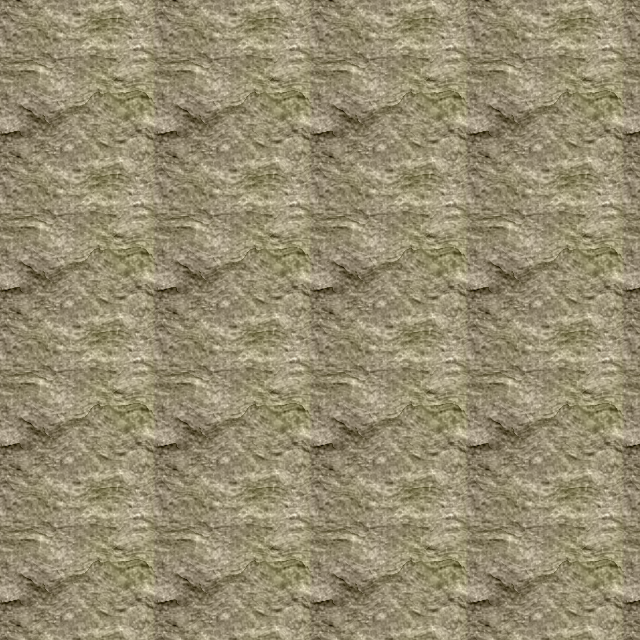
Give the GLSL for this texture, as a WebGL 1 fragment shader.

```glsl
precision highp float;
uniform vec2 u_resolution;

const float REPEATS = 4.096;
const vec3 STONE = vec3(0.600, 0.560, 0.458);
const vec3 MOSS_TINT = vec3(-0.020, -0.004, -0.050);
const vec3 GREY_TINT = vec3(0.000, -0.006, 0.016);
const vec2 LIGHT_FALL = vec2(-0.42, 0.91);
const vec2 BASE_CELLS = vec2(4.0, 6.0);
const float RELIEF = 0.027;
const float RELIEF_STEP = 0.006;
const float GRAIN = 0.31;
const float LEDGE_DARK = 0.27;
const float CHIP_DARK = 0.15;
const float SEAM_WIDTH = 0.025;

float hash(vec2 p) {
  return fract(sin(dot(p, vec2(127.1, 311.7))) * 43758.5);
}

// Value noise that wraps around the unit tile
float noise(vec2 p, vec2 cells) {
  p *= cells;
  vec2 i = floor(p);
  vec2 f = p - i;
  f *= f * (3.0 - 2.0 * f);
  vec2 a = mod(i, cells);
  vec2 b = mod(i + 1.0, cells);
  return mix(mix(hash(a), hash(vec2(b.x, a.y)), f.x),
             mix(hash(vec2(a.x, b.y)), hash(b), f.x), f.y);
}

vec2 warp(vec2 p, vec2 cells, float amount) {
  return p + amount * (vec2(noise(p + 0.21, cells), noise(p + 0.67, cells)) - 0.5);
}

// Creased large forms that turn into fine roughness
float rockHeight(vec2 p) {
  float height = 0.0;
  float amplitude = 0.5;
  vec2 cells = BASE_CELLS;
  for (int i = 0; i < 5; i++) {
    float n = noise(p + 0.37 * float(i), cells);
    height += amplitude * mix(n, abs(2.0 * n - 1.0), 0.35);
    amplitude *= 0.56;
    cells *= 2.0;
  }
  return height;
}

// Sloping edge: pale lip above, shadow fading below
float ledge(vec2 p, vec2 middle, vec2 halfSpan, float depth) {
  vec2 d = fract(p - middle + 0.5) - 0.5;
  float along = d.x / halfSpan.x;
  float below = d.y - halfSpan.y * along;
  float ends = 1.0 - smoothstep(0.2, 1.0, abs(along));
  float edge = smoothstep(-0.006, 0.006, below);
  return ends * mix(-0.3, 1.0, edge) * exp(-abs(below) / depth);
}

// Many small broken edges, leaning down to the right
float chips(vec2 p) {
  float sum = 0.0;
  for (int i = 0; i < 22; i++) {
    float k = float(i) + 1.0;
    vec2 middle = vec2(hash(vec2(k, 3.0)), hash(vec2(k, 8.0)));
    vec2 span = vec2(mix(0.05, 0.13, hash(vec2(k, 5.0))), mix(-0.03, 0.07, hash(vec2(k, 6.0))));
    sum += ledge(p, middle, span, 0.018);
  }
  return sum;
}

float patchAt(vec2 p, vec2 center, vec2 radius) {
  vec2 d = (fract(p - center + 0.5) - 0.5) / radius;
  return exp(-dot(d, d));
}

void main() {
  vec2 uv = gl_FragCoord.xy / u_resolution;
  vec2 tile = fract(vec2(uv.x, 1.0 - uv.y) * REPEATS);
  vec2 p = warp(tile, vec2(7.0), 0.07);
  vec2 jagged = warp(warp(p, vec2(17.0), 0.05), vec2(39.0), 0.025);

  // Slopes lit from above
  vec2 stepDown = LIGHT_FALL * RELIEF_STEP;
  float slope = (rockHeight(p + stepDown) - rockHeight(p - stepDown)) / (2.0 * RELIEF_STEP);
  float tone = RELIEF * clamp(slope, -8.0, 7.0);

  // Broken ledges
  float shadow = 1.7 * ledge(jagged, vec2(0.07, 0.845), vec2(0.13, -0.005), 0.02);
  shadow += ledge(jagged, vec2(0.70, 0.12), vec2(0.16, -0.03), 0.025);
  shadow += 0.9 * ledge(jagged, vec2(0.63, 0.63), vec2(0.17, -0.06), 0.025);
  shadow += ledge(jagged, vec2(0.86, 0.63), vec2(0.18, 0.06), 0.04);
  shadow += ledge(jagged, vec2(0.22, 0.72), vec2(0.16, 0.10), 0.04);
  shadow += 0.6 * ledge(jagged, vec2(0.22, 0.39), vec2(0.28, 0.02), 0.03);
  tone -= LEDGE_DARK * shadow + CHIP_DARK * chips(jagged);

  // Pale weathered patches and a tone that breaks at the side seam
  float pale = patchAt(p, vec2(0.36, 0.54), vec2(0.10)) + patchAt(p, vec2(0.92, 0.25), vec2(0.08, 0.16))
    + patchAt(p, vec2(0.78, 0.01), vec2(0.22, 0.05));
  float side = tile.x - smoothstep(1.0 - SEAM_WIDTH, 1.0, tile.x);
  tone += 0.07 * pale + 0.07 * (side - 0.5) + 0.08 * (noise(p, vec2(5.0, 7.0)) - 0.5);

  // Mineral grain and light flecks
  float grain = 0.65 * noise(tile, vec2(79.0)) + 0.35 * noise(tile + 0.3, vec2(43.0));
  tone += GRAIN * (grain - 0.5) + 0.12 * smoothstep(0.8, 0.98, noise(tile + 0.6, vec2(57.0)));

  // Moss on the right and in the hollows, bare grey on the left
  float moss = 0.5 * noise(jagged + 0.15, vec2(5.0, 6.0)) + 0.4 * side + 0.35 * max(shadow, 0.0);
  moss += 0.3 * patchAt(p, vec2(0.80, 0.66), vec2(0.20, 0.09)) - 0.15 * pale;
  vec3 color = STONE + tone + mix(GREY_TINT, MOSS_TINT, smoothstep(0.0, 1.0, moss));
  gl_FragColor = vec4(clamp(color, 0.04, 0.92), 1.0);
}
```
